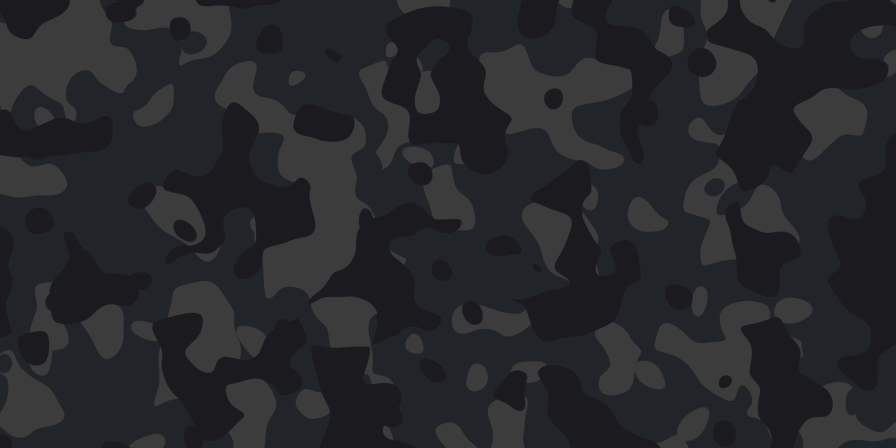
This pattern is drawn by a Shadertoy shader. Its source:

```glsl
// Dark woodland camouflage: flat, lobed patches in three muted tones.
// Two-octave gradient noise is cut at a threshold for each layer, then
// loose oval flecks are scattered on top; black lies over blue over grey.

vec2 hash2(vec2 c) {
    return fract(sin(vec2(dot(c, vec2(127.1, 311.7)),
                          dot(c, vec2(269.5, 183.3)))) * 43758.5);
}

mat2 rotation(float a) {
    return mat2(cos(a), sin(a), -sin(a), cos(a));
}

// Slope of one lattice corner, evaluated at offset d
float corner(vec2 cell, vec2 d) {
    float a = 6.2832 * hash2(cell).x;
    return dot(vec2(cos(a), sin(a)), d);
}

float gradientNoise(vec2 p) {
    vec2 i = floor(p), f = p - i;
    vec2 u = f * f * f * (f * (f * 6.0 - 15.0) + 10.0);
    vec2 e = vec2(1.0, 0.0);
    return mix(mix(corner(i, f), corner(i + e.xy, f - e.xy), u.x),
               mix(corner(i + e.yx, f - e.yx), corner(i + e.xx, f - e.xx), u.x), u.y);
}

// Broad masses with rounded lobes along their borders
float patchField(vec2 p, float seed) {
    float masses = gradientNoise(rotation(0.5 + seed) * p * 4.2 + seed * 17.3);
    float lobes = gradientNoise(rotation(1.3 + seed) * p * 9.5 + seed * 31.7);
    return masses + 0.8 * lobes;
}

// Antialiased coverage of the region where the field exceeds the level
float coverage(float field, float level) {
    float v = field - level;
    float w = max(length(vec2(dFdx(v), dFdy(v))), 1e-4);
    return smoothstep(-0.7 * w, 0.7 * w, v);
}

// Scattered ovals, at most one in each grid cell
float flecks(vec2 p, float size, float share, float stretch, float seed) {
    vec2 q = rotation(seed) * p / size + seed * 9.1;
    vec2 cell = floor(q);
    vec2 pick = hash2(cell + 40.0), jitter = hash2(cell + 80.0);
    vec2 d = q - cell - 0.5 - 0.36 * (jitter - 0.5);
    d = rotation(6.2832 * pick.y) * d;
    d.y /= stretch;
    float radius = mix(0.14, 0.21, jitter.x) / sqrt(stretch);
    float w = 0.8 / (iResolution.y * size);
    return step(pick.x, share) * (1.0 - smoothstep(-w, w, length(d) - radius));
}

void mainImage(out vec4 fragColor, in vec2 fragCoord) {
    vec2 p = fragCoord / iResolution.y;

    // A gentle warp keeps the outlines organic
    p += 0.016 * vec2(gradientNoise(p * 11.0 + 3.7), gradientNoise(p * 11.0 + 58.2));

    vec3 grey = vec3(0.234, 0.234, 0.234);
    vec3 blue = vec3(0.130, 0.144, 0.160);
    vec3 black = vec3(0.107, 0.102, 0.120);

    // Grey patches and long flecks on the blue ground
    float greyMask = coverage(patchField(p, 1.0), 0.09);
    greyMask = max(greyMask, flecks(p, 0.17, 0.28, 1.8, 2.3));
    vec3 color = mix(blue, grey, greyMask);

    // Blue spots break up the grey
    color = mix(color, blue, flecks(p, 0.15, 0.15, 1.2, 4.1));

    // Black patches and rounder spots on top
    float blackMask = coverage(patchField(p, 2.6), 0.155);
    blackMask = max(blackMask, flecks(p, 0.15, 0.30, 1.25, 0.7));
    color = mix(color, black, blackMask);

    fragColor = vec4(color, 1.0);
}
```
